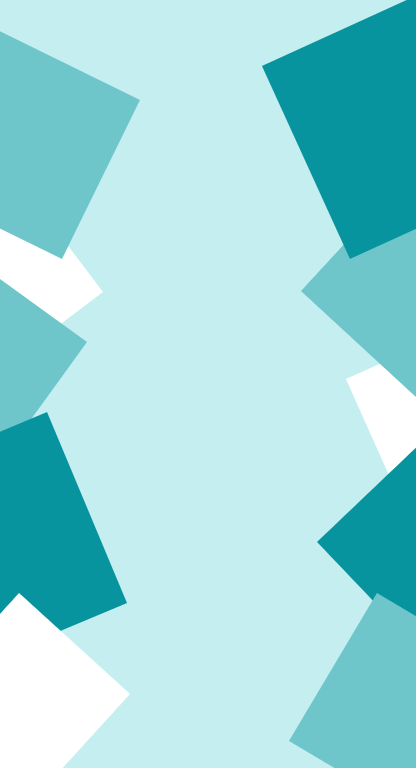
A Shadertoy shader for this background:

```glsl
// Flat paper squares, tilted and overlapping along both sides of a pale aqua field.
#define FIELD_COLOR vec3(0.773, 0.933, 0.945)
#define WHITE_COLOR vec3(1.0)
#define AQUA_COLOR  vec3(0.431, 0.776, 0.792)
#define TEAL_COLOR  vec3(0.027, 0.580, 0.624)
#define FRAME_WIDTH 0.5417
#define EDGE_SOFTNESS 1.0

const int SQUARE_COUNT = 10;
const int WHITE = 0, AQUA = 1, TEAL = 2;

// Each square: a corner (xy) and one edge vector (zw); its body lies left of the edge.
// Listed from back to front, left side first.
const vec4 SQUARES[SQUARE_COUNT] = vec4[](
    vec4(0.1341, 0.6198, -0.1335,  0.1767),
    vec4(0.0807, 0.6628,  0.1016,  0.2070),
    vec4(0.1133, 0.5547, -0.1793,  0.1298),
    vec4(0.1654, 0.2148, -0.1042,  0.2487),
    vec4(0.1693, 0.0964, -0.1445,  0.1315),
    vec4(0.4505, 0.5065,  0.0903, -0.2021),
    vec4(0.3919, 0.6211,  0.1819, -0.1677),
    vec4(0.3411, 0.9141,  0.1146, -0.2513),
    vec4(0.4128, 0.2943,  0.1528, -0.1603),
    vec4(0.4909, 0.2279, -0.1146, -0.1927));

const int TINTS[SQUARE_COUNT] = int[](
    WHITE, AQUA, AQUA, TEAL, WHITE,
    WHITE, AQUA, TEAL, TEAL, AQUA);

// Signed distance to the square built on the left of an edge.
float squareDistance(vec2 p, vec2 corner, vec2 edge) {
    float side = length(edge);
    vec2 along = edge / side;
    vec2 inward = vec2(-along.y, along.x);
    vec2 local = vec2(dot(p - corner, along), dot(p - corner, inward));
    vec2 d = abs(local - 0.5 * side) - 0.5 * side;
    return length(max(d, 0.0)) + min(max(d.x, d.y), 0.0);
}

void mainImage(out vec4 fragColor, in vec2 fragCoord) {
    vec2 p = fragCoord / iResolution.xy * vec2(FRAME_WIDTH, 1.0);
    float pixel = EDGE_SOFTNESS / iResolution.y;
    vec3 palette[3] = vec3[](WHITE_COLOR, AQUA_COLOR, TEAL_COLOR);

    // Paint the squares from back to front
    vec3 color = FIELD_COLOR;
    for (int i = 0; i < SQUARE_COUNT; i++) {
        float dist = squareDistance(p, SQUARES[i].xy, SQUARES[i].zw);
        float coverage = clamp(0.5 - dist / pixel, 0.0, 1.0);
        color = mix(color, palette[TINTS[i]], coverage);
    }
    fragColor = vec4(color, 1.0);
}
```
